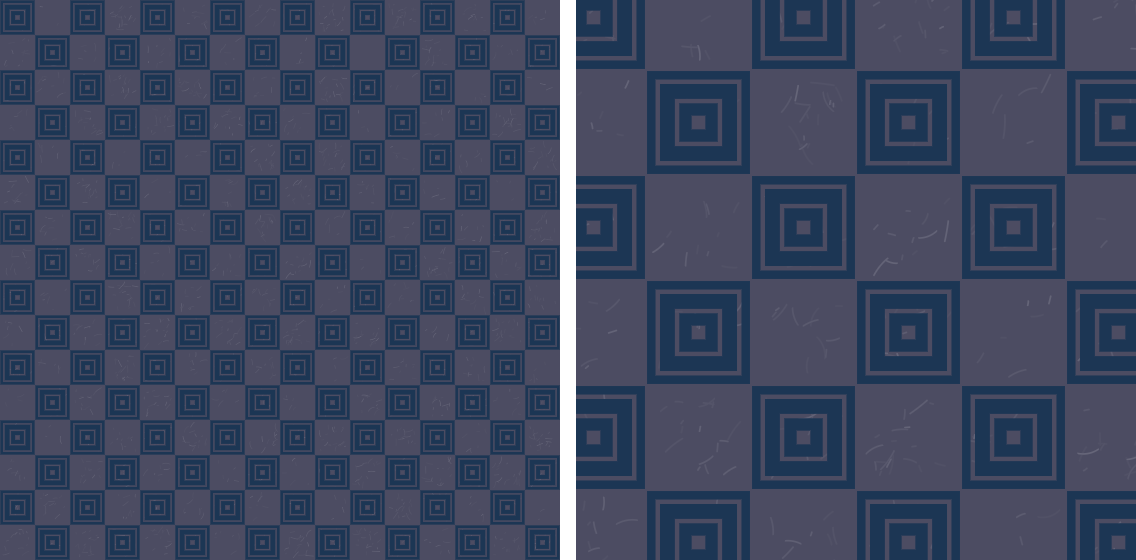
Left, the full canvas; right, a detail of the centre.
This pattern is drawn by a Shadertoy shader. Its source:

```glsl
// Checkerboard of 16 by 16 cells: plain slate squares alternate with navy
// squares holding two concentric square outlines and a small core.
// Square distances draw the motif; hashed short arcs scratch the slate paint.

float hash(vec2 p) {
    return fract(sin(dot(p, vec2(127.1, 311.7))) * 43758.5453);
}

// Coverage of a shape from its signed distance, softened over one pixel
float cover(float dist, float pixel) {
    return clamp(0.5 - dist / pixel, 0.0, 1.0);
}

// Brightness of the short curved scratches inside one cell
float scratches(vec2 p, vec2 cell, float pixel) {
    float wear = mix(0.15, 1.0, hash(cell + 3.7));
    float sum = 0.0;
    for (int i = 0; i < 18; i++) {
        vec2 seed = cell + float(i) * vec2(17.3, 9.1);
        float present = step(hash(seed + 0.9), wear);
        vec2 center = 0.76 * (vec2(hash(seed + 1.3), hash(seed + 2.1)) - 0.5);

        // Mostly leaning to the right, with a wide spread
        float angle = 0.9 + 2.4 * (hash(seed + 4.2) - 0.5);
        float c = cos(angle), s = sin(angle);
        vec2 q = mat2(c, -s, s, c) * (p - center);
        q.y += 5.0 * (hash(seed + 5.6) - 0.5) * q.x * q.x;

        float halfLength = mix(0.015, 0.11, pow(hash(seed + 6.4), 1.6));
        float dist = length(vec2(max(abs(q.x) - halfLength, 0.0), q.y)) - 0.008;
        float strength = mix(0.15, 0.9, pow(hash(seed + 7.8), 2.0));
        sum = max(sum, present * strength * cover(dist, pixel));
    }
    return sum;
}

void mainImage(out vec4 fragColor, in vec2 fragCoord) {
    vec2 grid = 16.0 * fragCoord / iResolution.xy;
    float pixel = 16.0 / min(iResolution.x, iResolution.y);
    vec2 cell = floor(grid);
    vec2 p = fract(grid) - 0.5;

    // Navy square, slightly inset, on every other cell
    float square = max(abs(p.x), abs(p.y));
    float navy = mod(cell.x + cell.y, 2.0) * cover(square - 0.49, pixel);

    // Slate outlines and core cut out of the navy
    float outer = cover(abs(square - 0.388) - 0.021, pixel);
    float inner = cover(abs(square - 0.204) - 0.021, pixel);
    float core = cover(square - 0.065, pixel);
    navy *= 1.0 - max(max(outer, inner), core);

    // Scratches show only where the slate paint is
    vec3 slate = vec3(0.300, 0.300, 0.385);
    slate += vec3(0.11, 0.11, 0.10) * scratches(p, cell, pixel);

    fragColor = vec4(mix(slate, vec3(0.11, 0.21, 0.33), navy), 1.0);
}
```
